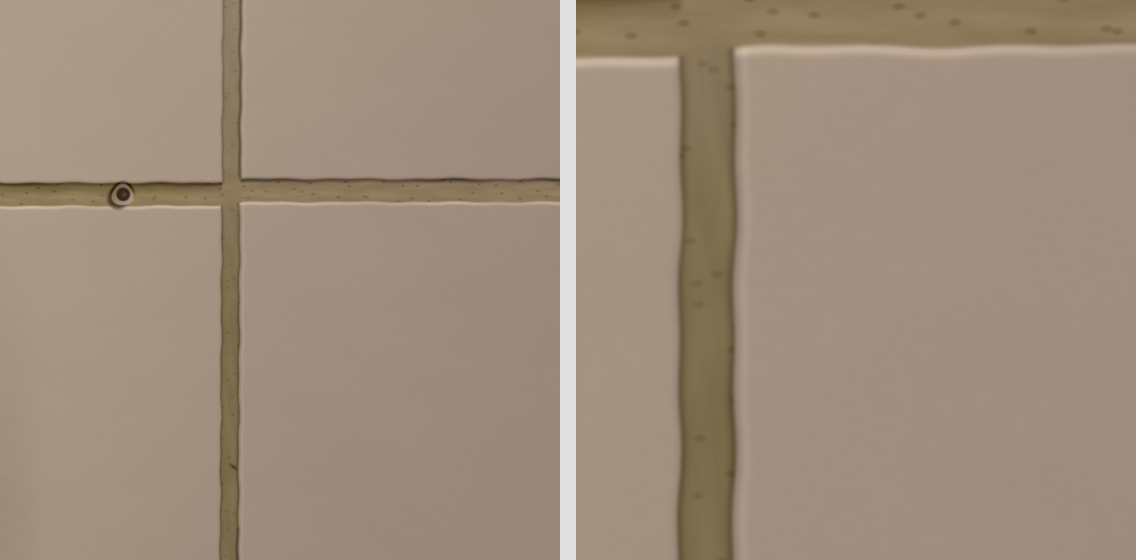
Left: the whole. Right: its middle third, enlarged.
This texture is drawn by a three.js fragment shader. Its source:

```glsl
// Beige glazed wall tiles meeting at a worn olive grout cross, with a small plug in the joint.
varying vec2 vUv;

vec2 hash2(vec2 p) {
  return fract(sin(vec2(dot(p, vec2(127.1, 311.7)), dot(p, vec2(269.5, 183.3)))) * 4375.85);
}

// Distance to the nearest scattered cell point
float cellular(vec2 p) {
  vec2 cell = floor(p), f = fract(p);
  float nearest = 1.0;
  for (int y = -1; y <= 1; y++) {
    for (int x = -1; x <= 1; x++) {
      vec2 offset = vec2(float(x), float(y));
      nearest = min(nearest, length(offset + hash2(cell + offset) - f));
    }
  }
  return nearest;
}

// Layered sines for soft mottling, roughly -1 to 1
float mottling(vec2 p) {
  float sum = 0.0, amp = 0.5;
  for (int i = 0; i < 4; i++) {
    sum += amp * sin(p.x + 1.7 * sin(p.y * 0.8)) * cos(p.y + 1.3 * sin(p.x * 0.7));
    p = mat2(1.5, 1.1, -1.1, 1.5) * p + 2.3;
    amp *= 0.55;
  }
  return sum;
}

// Soft line of the given width around d = 0
float line(float d, float width) {
  return exp(-d * d / (width * width));
}

void main() {
  vec2 uv = vUv;

  // Signed distance from the joint centres, which repeat with the tile pitch
  vec2 joint = vec2(0.409 + 0.005 * uv.y, 0.653 + 0.007 * smoothstep(0.36, 0.46, uv.x));
  vec2 d = mod(uv - joint + 0.6, 1.2) - 0.6;
  d += 0.0007 * vec2(sin(uv.y * 43.0) + sin(uv.y * 91.0), sin(uv.x * 37.0) + sin(uv.x * 83.0));
  vec2 halfWidth = vec2(0.0163, 0.0205);

  // Glazed tile: warm upper left falling to a cooler lower right
  float fall = smoothstep(-0.75, 0.9, uv.x - 0.65 * uv.y);
  vec3 tile = mix(vec3(0.675, 0.610, 0.535), vec3(0.597, 0.534, 0.476), fall);
  tile += vec3(0.008, -0.002, 0.014) * exp(-9.0 * dot(uv - vec2(0.83, 0.47), uv - vec2(0.83, 0.47)));
  tile -= vec3(0.035, 0.035, 0.042) * smoothstep(0.10, 0.0, uv.x) * smoothstep(0.75, 0.0, uv.y);
  tile += 0.005 * mottling(uv * vec2(13.0, 24.0));
  tile += 0.008 * (cellular(uv * vec2(70.0, 110.0)) - 0.45);

  // Grout: streaks run along each joint
  float inColumn = smoothstep(halfWidth.x + 0.002, halfWidth.x - 0.002, abs(d.x));
  float inRow = smoothstep(halfWidth.y + 0.002, halfWidth.y - 0.002, abs(d.y));
  vec3 columnGrout = mix(vec3(0.475, 0.420, 0.300), vec3(0.560, 0.490, 0.400), smoothstep(0.35, 0.95, uv.y));
  vec3 rowGrout = mix(vec3(0.535, 0.470, 0.330), vec3(0.535, 0.455, 0.350), smoothstep(0.2, 0.5, uv.x));
  columnGrout += 0.025 * mottling(uv * vec2(130.0, 28.0));
  rowGrout += 0.032 * mottling(uv * vec2(34.0, 170.0));
  columnGrout -= 0.050 * line(abs(d.x) - halfWidth.x, 0.004);
  rowGrout += 0.025 * line(d.y + 0.007, 0.008);

  // Dark pits in the grout
  float pits = smoothstep(0.16, 0.03, cellular(uv * vec2(29.0, 47.0)));
  columnGrout -= 0.04 * pits;
  rowGrout -= 0.07 * pits;
  vec2 chip = uv - vec2(0.417, 0.166);
  columnGrout -= 0.20 * line(chip.y + 0.6 * chip.x, 0.0035) * line(chip.x, 0.006);

  vec3 color = mix(tile, columnGrout, inColumn);
  color = mix(color, rowGrout, inRow);

  // Tile lips: shaded under the upper tiles, lit on top of the lower ones
  float offColumn = smoothstep(halfWidth.x - 0.003, halfWidth.x + 0.003, abs(d.x));
  float offRow = smoothstep(halfWidth.y - 0.003, halfWidth.y + 0.003, abs(d.y));
  float wear = 0.8 + 0.2 * sin(uv.x * 19.0 + 2.0 * sin(uv.x * 7.0));
  color -= vec3(0.23, 0.22, 0.19) * wear * line(d.y - 0.0185, 0.0042) * offColumn;
  color -= 0.07 * line(d.y - 0.011, 0.007) * offColumn * smoothstep(0.44, 0.36, uv.x);
  color += vec3(0.13, 0.12, 0.10) * line(d.y + 0.0235, 0.0032) * offColumn * wear;
  float upper = smoothstep(0.0, 0.05, d.y);
  color -= vec3(0.16, 0.15, 0.13) * mix(0.45, 1.0, upper) * line(d.x - 0.0165, 0.0033) * offRow;
  color -= 0.05 * line(d.x + 0.0165, 0.003) * offRow;
  color += 0.03 * line(d.x - 0.0225, 0.003) * offRow;

  // Hollow plug with a cast shadow, a pale rim and a dark bore
  vec2 plug = uv - vec2(0.219, 0.652);
  float radius = length(plug) + 0.0012 * sin(3.0 * atan(plug.y, plug.x));
  float shadow = smoothstep(0.024, 0.014, length(plug + vec2(0.008, 0.006)));
  color = mix(color, vec3(0.23, 0.17, 0.11), 0.8 * shadow);
  float facing = dot(plug, vec2(0.6, -0.8)) / 0.02;
  vec3 rim = vec3(0.56, 0.50, 0.42) + 0.10 * facing;
  color = mix(color, rim, smoothstep(0.0215, 0.0175, radius));
  color -= 0.22 * line(radius - 0.021, 0.003) * smoothstep(-0.3, 0.8, plug.y / 0.02);
  float bore = smoothstep(0.0145, 0.0095, length(plug - vec2(0.001, 0.001)));
  color = mix(color, vec3(0.20, 0.14, 0.10), bore);
  color += 0.13 * line(length(plug - vec2(0.003, 0.0)), 0.005);

  gl_FragColor = vec4(color, 1.0);
}
```
